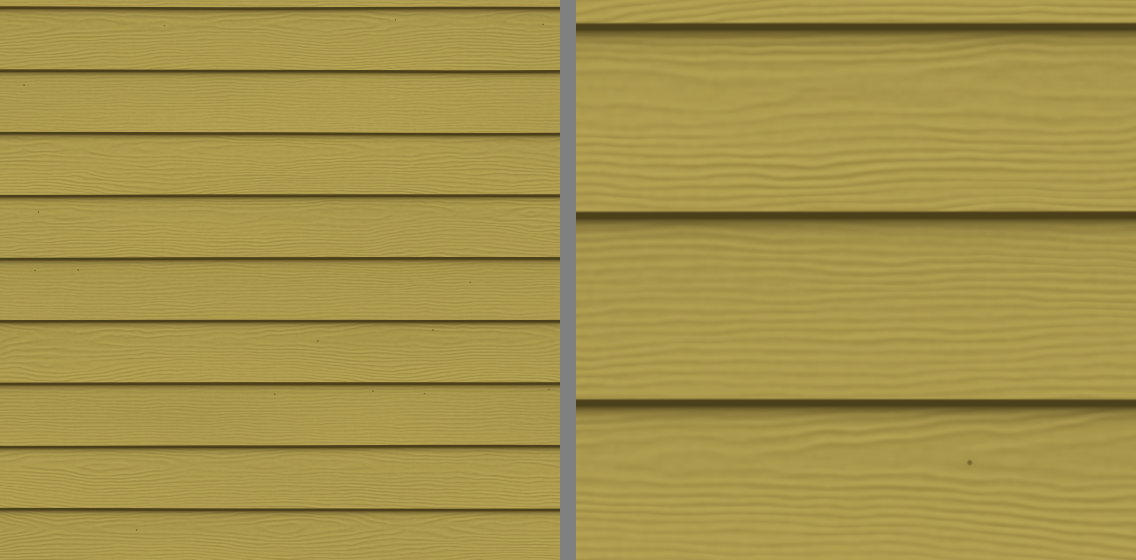
Left, the full canvas; right, a detail of the centre.
Give the GLSL for this texture, as a three.js fragment shader.

```glsl
// Painted lap siding: long horizontal boards with embossed wood grain.
// Warped ring contours form the grain, lit by a vertical height difference;
// a dark lap line and a soft cast shadow separate the boards.
varying vec2 vUv;

const float PITCH = 0.1118;          // board height
const float FIRST_SEAM = 0.9865;     // height of the topmost lap
const float SEAM_WOBBLE = 0.028;     // in board heights
const float SEAM_WIDTH = 0.026;
const float SHADOW_FADE = 0.036;
const float RINGS = 19.0;            // grain lines per board
const float RELIEF_STEP = 0.013;
const float RELIEF = 0.115;
const float PIT_COLUMNS = 11.0;
const float PIT_CHANCE = 0.12;
const float PIT_RADIUS = 0.0022;
const vec3 PAINT = vec3(0.675, 0.603, 0.302);
const vec3 LIGHT = vec3(0.735, 0.665, 0.350);
const vec3 SHADE = vec3(0.530, 0.460, 0.205);
const vec3 SEAM = vec3(0.300, 0.250, 0.105);

float hash(vec2 p) {
  return fract(sin(dot(p, vec2(127.1, 311.7))) * 43758.5453);
}

float noise(vec2 p) {
  vec2 i = floor(p), f = fract(p);
  f = f * f * (3.0 - 2.0 * f);
  return mix(mix(hash(i), hash(i + vec2(1.0, 0.0)), f.x),
             mix(hash(i + vec2(0.0, 1.0)), hash(i + 1.0), f.x), f.y);
}

// Height of the grain; v runs from 0 at a board's top to 1 at its foot.
float grainHeight(float x, float v, float board, float arched) {
  vec2 seed = vec2(board * 17.3, board * 31.7);
  float heart = 0.30 + 0.12 * (noise(vec2(x * 2.0, 5.0) + seed) - 0.5);
  float d = v - heart;
  float archRings = RINGS * sqrt(d * d + 0.012)
                  + 5.0 * noise(vec2(x * 5.0, v * 1.5) + seed);
  float straightRings = RINGS * v + 2.0 * noise(vec2(x * 4.0, v * 2.0) + seed);
  float rings = mix(straightRings, archRings, arched);
  rings += 0.9 * noise(vec2(x * 17.0, v * 7.0) + seed);
  rings += 0.35 * noise(vec2(x * 55.0, v * 16.0) + seed);
  float ridge = 0.5 + 0.5 * sin(6.28318 * rings);
  float strength = 0.45 + 0.85 * noise(vec2(x * 9.0, v * 8.0) + seed);
  float fibre = noise(vec2(x * 45.0, v * 36.0) + seed);
  return ridge * ridge * strength + 0.45 * fibre;
}

// Small dents scattered in the upper part of the boards.
float pits(float x, float v, float board) {
  float column = floor(x * PIT_COLUMNS);
  vec2 id = vec2(column, board);
  vec2 centre = vec2((column + 0.2 + 0.6 * hash(id + 3.1)) / PIT_COLUMNS,
                     0.10 + 0.35 * hash(id + 7.7));
  vec2 offset = vec2(x - centre.x, (v - centre.y) * PITCH);
  float present = step(hash(id + 12.4), PIT_CHANCE);
  return present * (1.0 - smoothstep(0.3, 1.0, length(offset) / PIT_RADIUS));
}

void main() {
  // Board index and position, counted downward from the first seam
  float x = vUv.x;
  float down = (FIRST_SEAM - vUv.y) / PITCH;
  down += SEAM_WOBBLE * (noise(vec2(x * 2.3, down * 0.9 + 20.0)) - 0.5);
  float board = floor(down);
  float v = fract(down);

  // Straight-grained boards fall among the arched ones
  float kind = mod(board, 5.0);
  float straight = 1.0 - step(0.5, min(abs(kind - 1.0), abs(kind - 4.0)));
  float arched = 1.0 - straight;

  // Emboss lit from above
  float relief = grainHeight(x, v + RELIEF_STEP, board, arched)
               - grainHeight(x, v - RELIEF_STEP, board, arched);
  relief *= mix(0.75, 1.0, arched);

  // Paint with broad tone drift and fine tooth
  float tone = 0.035 * (noise(vec2(x * 3.0, down * 1.7)) - 0.5)
             + 0.025 * (hash(vec2(board, 4.0)) - 0.5)
             + 0.030 * (v - 0.5)
             + 0.025 * (noise(vec2(x * 240.0, down * 28.0)) - 0.5);
  vec3 color = PAINT * (1.0 + tone);
  float lit = clamp(relief * RELIEF * 4.0, -0.7, 0.9);
  color = mix(color, LIGHT, max(lit, 0.0));
  color = mix(color, SHADE, max(-lit, 0.0) * 0.6);
  color = mix(color, SHADE * 0.8, 0.8 * pits(x, v, board));

  // Lap line, cast shadow below it and the rounded foot above it
  float shadow = exp(-max(v - SEAM_WIDTH, 0.0) / SHADOW_FADE);
  float foot = smoothstep(0.982, 1.0, v);
  color = mix(color, SEAM, max(shadow, foot));

  gl_FragColor = vec4(color, 1.0);
}
```
